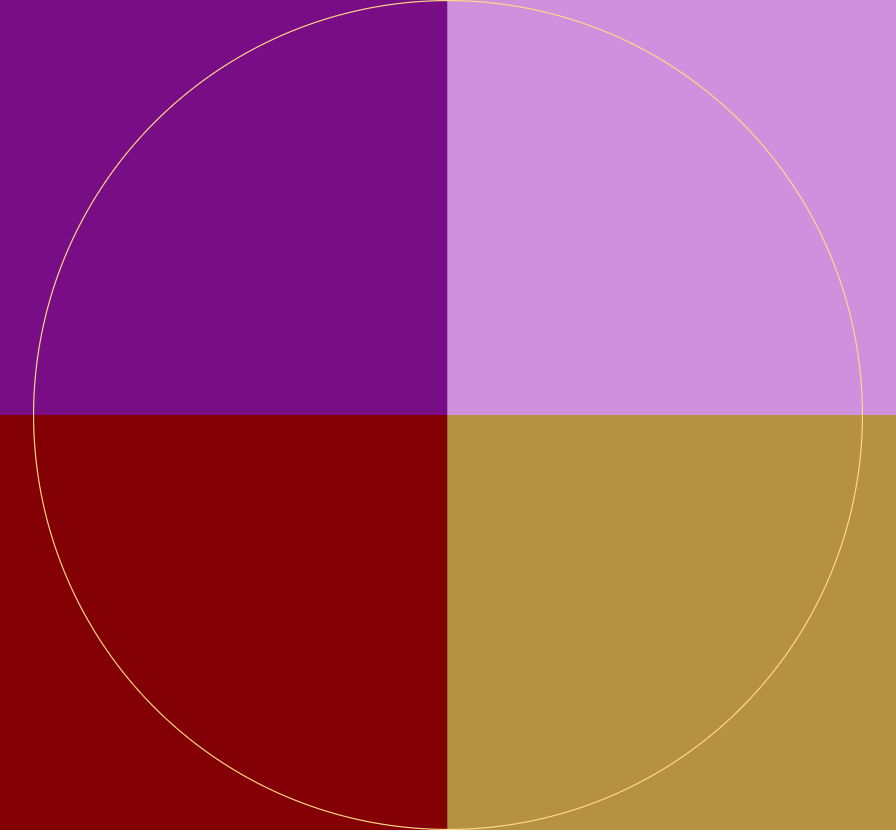
A WebGL 1 fragment shader for this background:

```glsl
precision highp float;

uniform vec2 u_resolution;

const vec3 PURPLE = vec3(0.472, 0.050, 0.520);
const vec3 LILAC = vec3(0.816, 0.563, 0.871);
const vec3 MAROON = vec3(0.512, 0.000, 0.016);
const vec3 OCHRE = vec3(0.710, 0.570, 0.260);
const vec3 RING_COLOR = vec3(1.000, 0.850, 0.520);

// Lengths are in canvas heights; the split is a fraction of the canvas
const vec2 SPLIT = vec2(0.4992, 0.5);
const float RING_RADIUS = 0.4993;
const float RING_WIDTH = 0.0014;

// Share of a pixel lying on the positive side of an edge
float coverage(float dist, float pixel) {
  return clamp(dist / pixel + 0.5, 0.0, 1.0);
}

void main() {
  float pixel = 1.0 / u_resolution.y;
  vec2 fromSplit = (gl_FragCoord.xy - SPLIT * u_resolution) * pixel;
  vec2 fromCenter = (gl_FragCoord.xy - 0.5 * u_resolution) * pixel;

  // Four quadrants
  float right = coverage(fromSplit.x, pixel);
  float upper = coverage(fromSplit.y, pixel);
  vec3 color = mix(mix(MAROON, OCHRE, right), mix(PURPLE, LILAC, right), upper);

  // Thin ring
  float ringDist = length(fromCenter) - RING_RADIUS;
  float ring = coverage(ringDist + 0.5 * RING_WIDTH, pixel)
             - coverage(ringDist - 0.5 * RING_WIDTH, pixel);
  color = mix(color, RING_COLOR, ring);

  gl_FragColor = vec4(color, 1.0);
}
```
